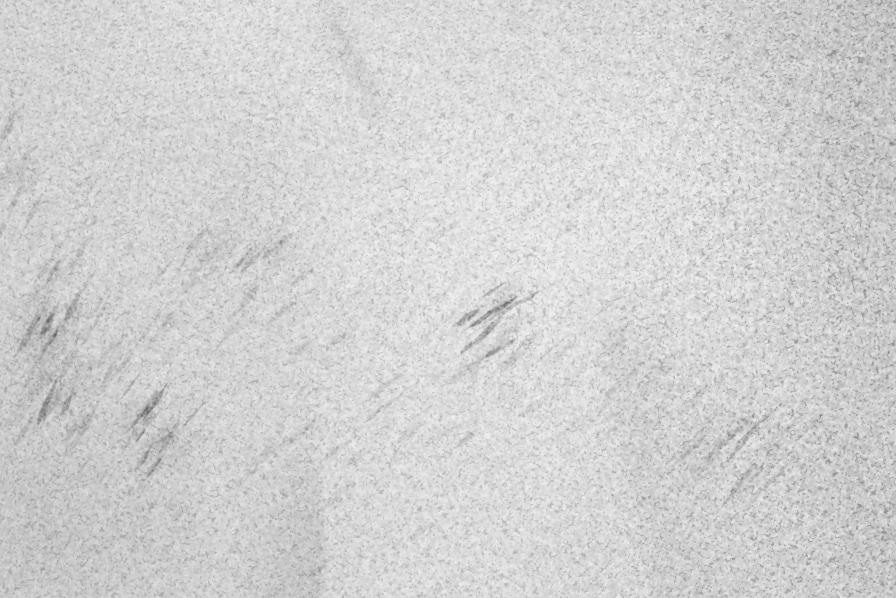
Reproduce this texture procedurally as a WebGL 1 fragment shader.

```glsl
precision highp float;
// Pale plaster wall: fine speckled grain over soft uneven shading,
// scuffed by clusters of slanted grey streaks that fan from steep to flat.
// Grain is turned value noise; streaks are tapered strokes on jittered grids.

uniform vec2 u_resolution;

const float WALL_TONE = 0.851;
const float GRAIN_SCALE = 190.0;     // grains per canvas height
const float GRAIN_CONTRAST = 0.17;
const float SPECK_SCALE = 290.0;
const float SPECK_DEPTH = 0.125;
const float STREAK_CELL = 0.070;     // spacing of the scatter grid
const float STREAK_DEPTH = 0.30;
const float SMUDGE_DEPTH = 0.12;     // soft grey between the streaks
const float STEEP_ANGLE = 1.10;      // streak direction at the left, radians
const float FLAT_ANGLE = 0.62;       // and towards the middle

float hash(vec2 p) {
  return fract(sin(dot(p, vec2(127.1, 311.7))) * 43758.5453);
}

float noise(vec2 p) {
  vec2 i = floor(p);
  vec2 f = fract(p);
  f = f * f * (3.0 - 2.0 * f);
  float low = mix(hash(i), hash(i + vec2(1.0, 0.0)), f.x);
  float high = mix(hash(i + vec2(0.0, 1.0)), hash(i + vec2(1.0, 1.0)), f.x);
  return mix(low, high, f.y);
}

float cloud(vec2 p) {
  return 0.55 * noise(p) + 0.30 * noise(p * 2.1 + 7.3) + 0.15 * noise(p * 4.3 + 3.1);
}

vec2 turn(vec2 p, float angle) {
  float c = cos(angle);
  float s = sin(angle);
  return vec2(c * p.x + s * p.y, c * p.y - s * p.x);
}

float blob(vec2 p, vec2 centre, vec2 radius) {
  vec2 d = (p - centre) / radius;
  return exp(-dot(d, d));
}

// How heavily the wall is scuffed around a point
float scuffAmount(vec2 p) {
  float amount = 0.12 * blob(p, vec2(0.65, 0.36), vec2(0.60, 0.25));
  amount += 0.85 * blob(p, vec2(0.09, 0.40), vec2(0.05, 0.15));
  amount += 0.65 * blob(p, vec2(0.03, 0.72), vec2(0.03, 0.08));
  amount += 0.85 * blob(p, vec2(0.27, 0.31), vec2(0.05, 0.12));
  amount += 0.50 * blob(p, vec2(0.41, 0.58), vec2(0.08, 0.05));
  amount += 0.95 * blob(p, vec2(0.82, 0.46), vec2(0.05, 0.07));
  amount += 0.45 * blob(p, vec2(1.23, 0.25), vec2(0.08, 0.06));
  return min(amount, 1.0);
}

// Darkest streak covering a point, from jittered grids laid over each other
float streaks(vec2 p) {
  float ragged = noise(turn(p, 0.8) * vec2(45.0, 150.0)) - 0.5;
  float cover = 0.0;
  for (int layer = 0; layer < 5; layer++) {
    vec2 shift = vec2(0.37, 0.61) * float(layer);
    vec2 home = floor(p / STREAK_CELL + shift);
    for (int y = -1; y <= 1; y++) {
      for (int x = -1; x <= 1; x++) {
        vec2 cell = home + vec2(float(x), float(y));
        vec2 seed = cell + 31.7 * float(layer);
        vec2 jitter = vec2(hash(seed + 1.3), hash(seed + 5.9));
        vec2 centre = (cell + jitter - shift) * STREAK_CELL;
        float angle = mix(STEEP_ANGLE, FLAT_ANGLE, smoothstep(0.0, 0.7, centre.x));
        angle += 0.2 * smoothstep(1.0, 1.25, centre.x) + 0.22 * (hash(seed + 9.1) - 0.5);
        vec2 d = turn(p - centre, angle);
        float u = d.x / mix(0.022, 0.062, hash(seed + 13.7));
        float v = d.y / mix(0.0028, 0.009, hash(seed + 17.3));
        float shape = 1.0 - smoothstep(0.3, 1.05, u * u + abs(v) + 0.7 * ragged);
        float amount = scuffAmount(centre);
        float present = step(hash(seed + 21.1), 0.10 + 0.80 * amount);
        float weight = present * sqrt(amount) * mix(0.3, 1.0, hash(seed + 27.7));
        cover = max(cover, shape * weight);
      }
    }
  }
  return cover;
}

// Broad light and shade, with two faint vertical folds
float shading(vec2 p) {
  float tone = 0.065 * (cloud(p * 3.0) - 0.5);
  tone += 0.035 * blob(p, vec2(0.95, 0.55), vec2(0.35, 0.45));
  tone -= 0.085 * smoothstep(1.05, 1.5, p.x) * mix(0.6, 1.0, p.y);
  tone -= 0.050 * blob(p, vec2(0.0, 0.1), vec2(0.42, 0.45));
  float foldLeft = 0.53 - 0.12 * p.y * p.y;
  float foldRight = 1.10 - 0.20 * p.y;
  tone -= 0.060 * smoothstep(foldLeft - 0.18, foldLeft, p.x)
        * (1.0 - smoothstep(foldLeft, foldLeft + 0.02, p.x)) * (1.0 - smoothstep(0.1, 0.38, p.y));
  tone -= 0.035 * smoothstep(foldRight - 0.04, foldRight + 0.02, p.x)
        * (1.0 - smoothstep(foldRight, foldRight + 0.2, p.x)) * (1.0 - smoothstep(0.3, 0.6, p.y));
  float smear = p.x - 0.59 + 0.45 * (p.y - 0.9);
  return tone - 0.06 * blob(vec2(smear, p.y), vec2(0.0, 0.9), vec2(0.025, 0.09));
}

void main() {
  vec2 p = gl_FragCoord.xy / u_resolution.y;
  float roughness = mix(0.88, 1.35, smoothstep(0.8, 1.5, p.x));
  float coarse = noise(turn(p, 0.55) * GRAIN_SCALE);
  float fine = noise(turn(p, 1.1) * GRAIN_SCALE * 1.6 + 11.0);
  float grain = mix(coarse, fine, 0.5) - 0.5;
  float specks = smoothstep(0.60, 0.95, noise(turn(p, 0.3) * SPECK_SCALE + 43.0));
  float smudge = scuffAmount(p) * smoothstep(0.4, 0.8, noise(turn(p, 0.85) * vec2(16.0, 55.0)));

  float tone = WALL_TONE + shading(p);
  tone += roughness * (GRAIN_CONTRAST * grain - SPECK_DEPTH * specks);
  tone -= (STREAK_DEPTH * streaks(p) + SMUDGE_DEPTH * smudge) * (0.85 - 0.7 * grain);
  gl_FragColor = vec4(vec3(clamp(tone, 0.0, 0.93)), 1.0);
}
```
